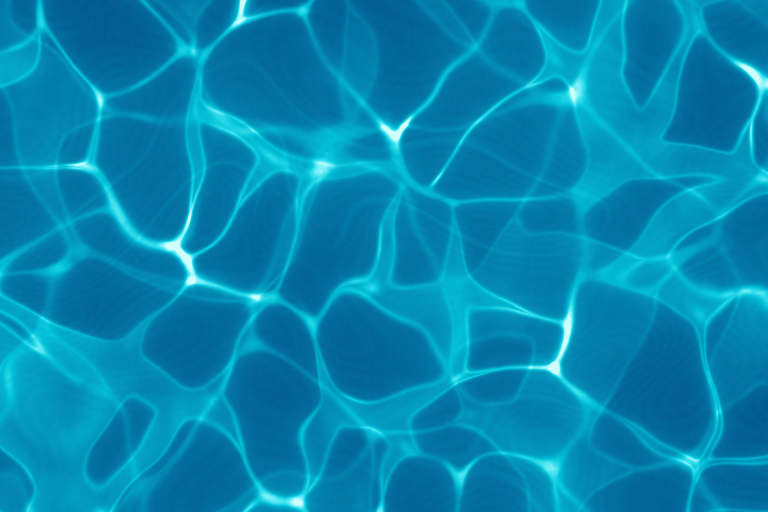
A Shadertoy shader for this texture:

```glsl
// Sunlit pool water: a bright net of caustic lines over deep blue.
// Warped Voronoi borders form the net; noise opens them into translucent
// folded ribbons, and junctions gather into white glints.

const float DEEP_LEVEL = 0.405;

vec2 hash22(vec2 p) {
    vec3 q = fract(p.xyx * vec3(0.1031, 0.1030, 0.0973));
    q += dot(q, q.yzx + 33.33);
    return fract((q.xx + q.yz) * q.zy);
}

float cornerSlope(vec2 corner, vec2 offset) {
    return dot(hash22(corner) * 2.0 - 1.0, offset);
}

float gradientNoise(vec2 p) {
    vec2 i = floor(p), f = fract(p);
    vec2 u = f * f * f * (f * (f * 6.0 - 15.0) + 10.0);
    vec2 e = vec2(1.0, 0.0);
    float low = mix(cornerSlope(i, f), cornerSlope(i + e, f - e), u.x);
    float high = mix(cornerSlope(i + e.yx, f - e.yx), cornerSlope(i + e.xx, f - e.xx), u.x);
    return mix(low, high, u.y);
}

vec2 noisePair(vec2 p) {
    return vec2(gradientNoise(p), gradientNoise(p + vec2(37.2, 11.7)));
}

// Bell-shaped profile of a soft line
float ridge(float x, float width) {
    x /= width;
    return exp(-x * x);
}

// x: distance to the rounded cell border, y: closeness to a junction
vec2 cellBorders(vec2 p) {
    vec2 base = floor(p), f = fract(p);
    vec2 nearCell = vec2(0.0), toNear = vec2(8.0);
    for (int j = -1; j <= 1; j++)
    for (int i = -1; i <= 1; i++) {
        vec2 cell = vec2(i, j);
        vec2 toSite = cell + hash22(base + cell) - f;
        if (dot(toSite, toSite) < dot(toNear, toNear)) {
            toNear = toSite;
            nearCell = cell;
        }
    }
    const float SHARPNESS = 25.0;
    float sum = 1e-9, second = 8.0, third = 8.0;
    for (int j = -2; j <= 2; j++)
    for (int i = -2; i <= 2; i++) {
        if (i == 0 && j == 0) continue;
        vec2 cell = nearCell + vec2(i, j);
        vec2 toSite = cell + hash22(base + cell) - f;
        float border = dot(0.5 * (toNear + toSite), normalize(toSite - toNear));
        sum += exp(-SHARPNESS * border);
        float reach = length(toSite);
        if (reach < second) {
            third = second;
            second = reach;
        } else {
            third = min(third, reach);
        }
    }
    return vec2(max(-log(sum) / SHARPNESS, 0.0), third - length(toNear));
}

// One net of light: lines, ribbons, halo and glints
float causticNet(vec2 p, float scale, float ribbonWidth, vec2 seed) {
    vec2 bent = p + 0.17 * noisePair(p * 2.8 + seed) + 0.035 * noisePair(p * 8.0 + seed);
    vec2 cell = cellBorders(bent * scale + seed);

    float spread = ribbonWidth * max(gradientNoise(p * 2.6 + seed * 1.7) + 0.01, 0.0);
    float offset = cell.x - spread;
    float strength = clamp(0.75 + 1.4 * gradientNoise(p * 4.0 + seed), 0.2, 1.25);
    float sparkle = smoothstep(0.18, 0.45, gradientNoise(p * 9.0 + seed.yx));

    float fold = ridge(offset, 0.024) * mix(1.0, 0.55, smoothstep(0.0, 0.08, spread));
    float inside = (1.0 - smoothstep(-0.015, 0.015, offset)) * smoothstep(0.0, 0.03, spread);
    float veil = inside * (0.75 + 1.1 * gradientNoise(bent * 11.0 + seed));
    float halo = exp(-max(offset, 0.0) / 0.1);
    float glint = ridge(cell.y, 0.10) * (1.0 - smoothstep(0.04, 0.14, spread));

    return fold * (0.24 * strength + 0.30 * sparkle)
         + 0.13 * veil + 0.08 * halo + 0.27 * glint * strength;
}

// Broad shade, faint filaments, ripple contours and fine grain
float waterBody(vec2 p) {
    vec2 bent = p + 0.2 * noisePair(p * 2.0 + 5.3);
    float shade = gradientNoise(bent * 2.4 + 19.0);
    float swirl = gradientNoise(bent * vec2(4.0, 5.5) + 43.0);
    float filament = ridge(swirl, 0.035) * smoothstep(-0.1, 0.3, shade);
    float ripple = sin(70.0 * (swirl + 0.3 * shade));
    float grain = gradientNoise(p * 115.0);
    return 0.13 * shade + 0.05 * filament + 0.007 * ripple + 0.022 * grain;
}

// Deep blue through turquoise to near-white
vec3 waterColour(float level) {
    float g = clamp(level, 0.31, 1.0);
    float bleach = max(g - 0.72, 0.0) / 0.28;
    return vec3(0.01 + 0.8 * bleach * bleach, g, min(0.60 + 0.68 * (g - 0.39), 0.98));
}

void mainImage(out vec4 fragColor, in vec2 fragCoord) {
    vec2 p = fragCoord / iResolution.y;
    vec2 tilted = mat2(0.85, 0.45, -0.5, 0.9) * p;
    float level = DEEP_LEVEL + waterBody(p);
    level += causticNet(p, 4.5, 0.60, vec2(3.7, 8.2));
    level += 0.5 * causticNet(tilted, 3.1, 0.75, vec2(21.4, 14.9));
    fragColor = vec4(waterColour(level), 1.0);
}
```
